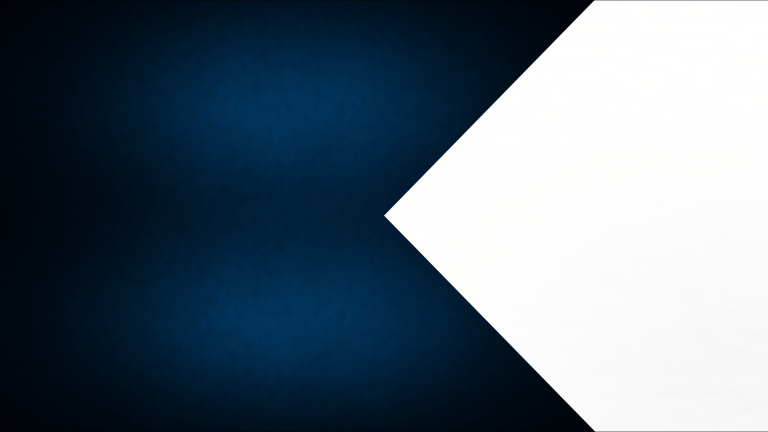
Write a WebGL 1 fragment shader that draws this background.

```glsl
precision highp float;
// A white arrow-shaped panel points left over a worn, dark blue wall.
// The wall is two stacked soft glows with gradient-noise grain and hashed
// scratches; the panel is a distance to a slanted, mirrored edge.
uniform vec2 u_resolution;

vec2 hash2(vec2 p) {
  p = vec2(dot(p, vec2(127.1, 311.7)), dot(p, vec2(269.5, 183.3)));
  return fract(sin(p) * 43758.5);
}

float gradientNoise(vec2 p) {
  vec2 i = floor(p), f = fract(p);
  vec2 u = f * f * f * (f * (f * 6.0 - 15.0) + 10.0);
  vec2 e = vec2(0.0, 1.0);
  float a = dot(hash2(i) * 2.0 - 1.0, f);
  float b = dot(hash2(i + e.yx) * 2.0 - 1.0, f - e.yx);
  float c = dot(hash2(i + e.xy) * 2.0 - 1.0, f - e.xy);
  float d = dot(hash2(i + e.yy) * 2.0 - 1.0, f - e.yy);
  return mix(mix(a, b, u.x), mix(c, d, u.x), u.y);
}

float fbm(vec2 p) {
  float sum = 0.0, amp = 0.5;
  for (int i = 0; i < 5; i++) {
    sum += amp * gradientNoise(p);
    p = mat2(1.6, 1.2, -1.2, 1.6) * p + 7.3;
    amp *= 0.55;
  }
  return sum;
}

// Faint short strokes scattered over one wall tile
float scratches(vec2 p) {
  float sum = 0.0;
  for (int i = 0; i < 18; i++) {
    vec2 r = hash2(vec2(float(i), 3.7));
    vec2 s = hash2(vec2(float(i), 9.1));
    float angle = s.x * 3.14159;
    vec2 dir = vec2(cos(angle), sin(angle));
    vec2 q = p - r * vec2(1.35, 0.48);
    float along = dot(q, dir);
    float across = dot(q, vec2(-dir.y, dir.x)) + along * along * (s.y - 0.5) * 3.0;
    float reach = 0.03 + 0.07 * s.y;
    sum += (1.0 - smoothstep(0.0, 0.0025, abs(across)))
         * (1.0 - smoothstep(0.3 * reach, reach, abs(along)));
  }
  return sum;
}

float glow(vec2 p, vec2 center, vec2 size) {
  vec2 d = (p - center) / size;
  return exp(-dot(d, d));
}

vec3 blueWall(vec2 p) {
  // The same worn tile repeats down the wall
  vec2 tile = vec2(p.x, mod(1.0 - p.y, 0.475));
  float cloud = fbm(tile * 5.0);
  float grain = fbm(tile * vec2(55.0, 42.0));

  float light = glow(p, vec2(0.69, 0.755), vec2(0.43, 0.225))
              + glow(p, vec2(0.69, 0.265), vec2(0.45, 0.225));
  light *= 1.0 + 0.25 * cloud + 0.22 * grain;
  light += 0.05 * scratches(tile) * (0.25 + light);

  vec3 wall = vec3(0.0, 0.012, 0.03) + light * vec3(0.004, 0.188, 0.325);
  return wall + 0.012 * grain * vec3(0.3, 0.8, 1.0);
}

vec3 whitePanel(vec2 p) {
  // Cool shade gathers in the lower right, with brushed streaks
  float shade = smoothstep(0.75, 0.05, p.y) * smoothstep(0.9, 1.75, p.x);
  float streaks = fbm(p * vec2(9.0, 38.0) + 4.0);
  vec3 panel = mix(vec3(0.998, 0.998, 0.995), vec3(0.965, 0.967, 0.972), shade);
  return panel + streaks * (0.003 + 0.022 * shade);
}

void main() {
  float px = 1.0 / u_resolution.y;
  vec2 p = gl_FragCoord.xy * px;

  // Positive inside the arrow, whose tip lies near the center
  float inside = (p.x - 0.889 - 0.977 * abs(p.y - 0.501)) * 0.715;
  float panelMask = smoothstep(-0.7 * px, 0.7 * px, inside);
  vec3 color = mix(blueWall(p), whitePanel(p), panelMask);

  // Thin grey rim along the top and bottom
  float border = min(p.y, 1.0 - p.y);
  float rim = 1.0 - smoothstep(0.0025 - 0.5 * px, 0.0025 + 0.5 * px, border);
  color *= 1.0 - 0.32 * rim;

  gl_FragColor = vec4(clamp(color, 0.0, 1.0), 1.0);
}
```
